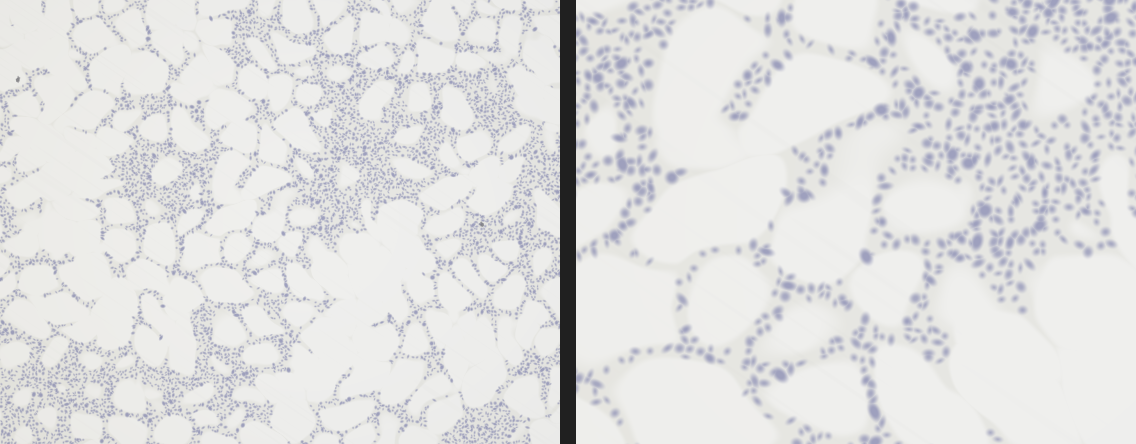
Left, the full canvas; right, a detail of the centre.
Give the GLSL for this texture, as a Shadertoy shader.

```glsl
const float GRAIN_ROWS = 12.5;
const float FINE_ROWS = 125.0;
const float COARSE_ROWS = 85.0;
const vec3 METAL = vec3(0.937, 0.937, 0.930);
const vec3 MATRIX = vec3(0.903, 0.903, 0.886);
const vec3 SILICON = vec3(0.620, 0.628, 0.745);
const vec3 SPECK = vec3(0.45, 0.45, 0.48);

float hash(vec2 p) {
    vec3 q = fract(vec3(p.xyx) * 0.1031);
    q += dot(q, q.yzx + 33.33);
    return fract((q.x + q.y) * q.z);
}

vec2 hash2(vec2 p) {
    return vec2(hash(p + 17.3), hash(p + 71.9));
}

float noise(vec2 p) {
    vec2 i = floor(p), f = fract(p);
    f = f * f * (3.0 - 2.0 * f);
    float low = mix(hash(i), hash(i + vec2(1, 0)), f.x);
    float high = mix(hash(i + vec2(0, 1)), hash(i + vec2(1, 1)), f.x);
    return mix(low, high, f.y);
}

vec2 rotate(vec2 v, float a) {
    float c = cos(a), s = sin(a);
    return vec2(c * v.x + s * v.y, c * v.y - s * v.x);
}

// Rounded gap between stretched grains: low at walls, high inside grains
float grainGap(vec2 p, float roundness) {
    vec2 cell = floor(p);
    float total = 0.0, strongest = 0.0;
    for (int y = -2; y <= 2; y++)
    for (int x = -2; x <= 2; x++) {
        vec2 id = cell + vec2(x, y);
        vec2 v = id + 0.05 + 0.9 * hash2(id) - p;
        float angle = 7.0 * noise(id * 0.3) + 0.8 * hash(id + 5.1);
        float stretch = mix(1.0, 1.5, hash(id + 9.7));
        v = rotate(v, angle) * vec2(1.0 / stretch, stretch);
        float weight = exp(-roundness * (length(v) - 0.3 * hash(id + 3.3)));
        total += weight;
        strongest = max(strongest, weight);
    }
    return log(strongest / max(total - strongest, 1e-9)) / roundness;
}

// Positive between the grains, with scattered pools and broken walls
float eutectic(vec2 p) {
    vec2 warp = vec2(noise(p * 21.0), noise(p * 21.0 + 40.0)) - 0.5;
    float pool = smoothstep(0.45, 0.9, noise(p * 6.5 + 11.0));
    float broken = smoothstep(0.5, 0.72, noise(p * 15.0 + 63.0));
    float width = 0.09 + 0.31 * pool - 0.22 * broken * (1.0 - pool);
    return width - grainGap((p + 0.024 * warp) * GRAIN_ROWS, 9.0);
}

// Coverage by jittered elongated particles that sit in the eutectic
float particles(vec2 p, float rows, float chance, vec2 radii, float pixel) {
    vec2 q = p * rows, cell = floor(q);
    float soft = max(0.0027, 1.1 * pixel) * rows;
    float cover = 0.0;
    for (int y = -1; y <= 1; y++)
    for (int x = -1; x <= 1; x++) {
        vec2 id = cell + vec2(x, y);
        vec2 center = id + 0.1 + 0.8 * hash2(id + rows);
        vec2 v = q - center;
        if (dot(v, v) > 0.9 || hash(id + 2.7 * rows) > chance) continue;
        if (eutectic(center / rows) < 0.0) continue;
        float size = hash(id + 8.9);
        float radius = mix(radii.x, radii.y, size * size);
        float stretch = mix(1.0, 1.4, hash(id + 29.0));
        v = rotate(v, 6.283 * hash(id + 51.0));
        float d = length(v * vec2(1.0 / stretch, stretch)) - radius;
        cover = max(cover, 1.0 - smoothstep(-soft, soft, d));
    }
    return cover;
}

// Rare dark inclusions
float specks(vec2 p, float rows, float chance, float pixel) {
    vec2 id = floor(p * rows);
    vec2 v = fract(p * rows) - 0.25 - 0.5 * hash2(id + 91.0);
    float ragged = 0.025 * noise(p * 240.0);
    float soft = pixel * rows;
    float d = length(v * vec2(1.0, 0.75)) - 0.015 - ragged;
    return step(hash(id + 37.0), chance) * (1.0 - smoothstep(-soft, soft, d));
}

// Faint slanted polishing marks
float scratches(vec2 p, float angle) {
    vec2 q = rotate(p, angle);
    return smoothstep(0.78, 0.95, noise(q * vec2(4.0, 160.0)));
}

void mainImage(out vec4 fragColor, in vec2 fragCoord) {
    float pixel = 1.0 / iResolution.y;
    vec2 p = fragCoord * pixel;
    vec2 uv = fragCoord / iResolution.xy - 0.5;

    // Polished ground with a soft halo around the walls
    vec3 color = mix(METAL, MATRIX, smoothstep(-0.11, 0.03, eutectic(p)));
    color -= 0.007 * scratches(p, -0.6);

    // Silicon particles, fine then coarse
    float fine = particles(p, FINE_ROWS, 0.85, vec2(0.20, 0.42), pixel);
    float coarse = particles(p, COARSE_ROWS, 0.17, vec2(0.24, 0.42), pixel);
    color = mix(color, SILICON, max(0.88 * fine, coarse));
    color = mix(color, SPECK, 0.8 * specks(p, 7.0, 0.04, pixel));

    // Uneven lamp light
    color *= 1.0 - 0.04 * dot(uv, uv);
    color -= vec3(0.003, 0.005, 0.012) * smoothstep(0.1, -0.5, uv.x);
    fragColor = vec4(color, 1.0);
}
```
